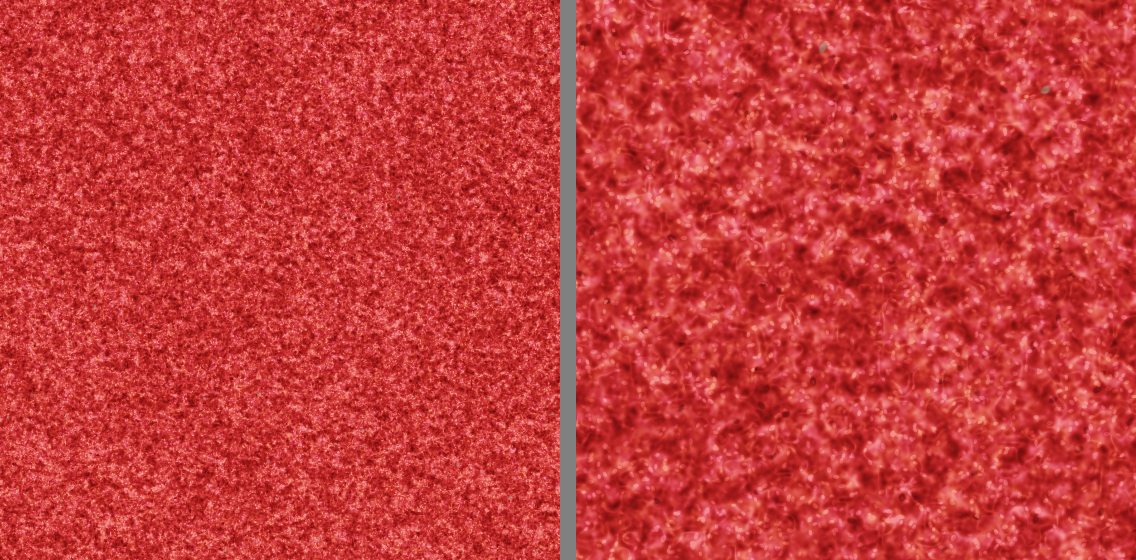
Left, the full canvas; right, a detail of the centre.
A three.js fragment shader for this texture:

```glsl
// Dense red carpet pile: small tufts, curled fibres, fine grain and tiny glints
// are summed into one height, which a ramp from dark pits to pale pink colours.
// Small shaded holes and a few grey chips lie scattered between the tufts.
varying vec2 vUv;

const vec3 PIT = vec3(0.40, 0.04, 0.05);
const vec3 DEEP = vec3(0.64, 0.10, 0.10);
const vec3 RED = vec3(0.76, 0.16, 0.16);
const vec3 ROSE = vec3(0.84, 0.265, 0.265);
const vec3 PINK = vec3(0.90, 0.38, 0.38);
const vec3 PALE = vec3(0.95, 0.56, 0.54);
const vec3 CHIP = vec3(0.66, 0.52, 0.46);

float hash(vec2 p, float seed) {
  vec3 q = fract(vec3(p.xyx) * vec3(0.1031, 0.1030, 0.0973) + seed * 0.137);
  q += dot(q, q.yzx + 33.33);
  return fract((q.x + q.y) * q.z);
}

float noise(vec2 p, float seed) {
  vec2 i = floor(p);
  vec2 f = fract(p);
  f = f * f * (3.0 - 2.0 * f);
  float low = mix(hash(i, seed), hash(i + vec2(1.0, 0.0), seed), f.x);
  float high = mix(hash(i + vec2(0.0, 1.0), seed), hash(i + 1.0, seed), f.x);
  return mix(low, high, f.y);
}

// Noise scaled to zero mean and about unit deviation
float wave(vec2 p, float seed) {
  return (noise(p, seed) - 0.5) / 0.21;
}

vec2 turn(vec2 p, float angle) {
  float c = cos(angle);
  float s = sin(angle);
  return vec2(c * p.x - s * p.y, s * p.x + c * p.y);
}

// Thin curled lines along the mid level of a warped noise
float fibres(vec2 p, float seed) {
  vec2 bend = vec2(noise(p * 0.7, seed + 1.0), noise(p * 0.7, seed + 2.0));
  float ridge = 1.0 - abs(2.0 * noise(p + 2.0 * bend, seed) - 1.0);
  return (ridge - 0.65) / 0.25;
}

// One soft, turned oval in a share of the grid cells, kept inside its cell
float spots(vec2 p, float share, float radius, float seed) {
  vec2 cell = floor(p);
  vec2 jitter = vec2(hash(cell, seed + 1.0), hash(cell, seed + 2.0)) - 0.5;
  vec2 d = fract(p) - 0.5 - jitter * (1.0 - 2.0 * radius);
  d = turn(d, 6.2832 * hash(cell, seed + 3.0)) * vec2(1.0, 1.5);
  float present = step(hash(cell, seed), share);
  return present * (1.0 - smoothstep(0.5 * radius, radius, length(d)));
}

// Overlapping turned layers of spots, so that no grid shows
float glitter(vec2 uv) {
  float sum = 0.0;
  for (int i = 0; i < 3; i++) {
    float k = float(i);
    vec2 p = turn(uv, 0.4 + 0.7 * k) * (120.0 + 19.0 * k) + 500.0;
    sum = max(sum, spots(p, 0.42, 0.30, 50.0 + 7.0 * k));
  }
  return sum;
}

float pileHeight(vec2 uv) {
  vec2 wide = turn(uv, 0.12) * vec2(0.92, 1.08) + 3.0;
  float tufts = 0.32 * wave(wide * 88.0, 1.0) + 0.42 * wave(wide * 135.0, 2.0);
  float broad = 0.09 * wave(uv * 7.0, 3.0);
  float curls = 0.42 * fibres(uv * 165.0, 5.0);
  float grain = 0.46 * wave(turn(uv, 0.6) * 230.0 + 300.0, 8.0);
  grain += 0.32 * wave(turn(uv, 1.0) * 400.0 + 600.0, 9.0);
  float glints = 1.3 * glitter(uv) * smoothstep(-1.3, 0.4, tufts);
  return tufts + broad + curls + grain + glints - 0.12;
}

float ramp(float from, float to, float x) {
  return clamp((x - from) / (to - from), 0.0, 1.0);
}

vec3 pileColour(float h) {
  vec3 c = mix(PIT, DEEP, ramp(-3.4, -1.5, h));
  c = mix(c, RED, ramp(-1.5, -0.4, h));
  c = mix(c, ROSE, ramp(-0.4, 0.5, h));
  c = mix(c, PINK, ramp(0.5, 1.3, h));
  return mix(c, PALE, ramp(1.3, 2.4, h));
}

void main() {
  float height = pileHeight(vUv);
  vec3 colour = pileColour(height);

  // Fibres lean to orange or magenta, a little more orange low down
  float lean = wave(vUv * 210.0, 20.0) + 0.5 * (0.5 - vUv.y);
  colour += vec3(0.0, 0.010, -0.022) * lean * smoothstep(-1.5, 1.0, height);

  // Small shaded holes and grey chips
  float hole = spots(turn(vUv, 0.3) * 85.0 + 200.0, 0.13, 0.30, 30.0);
  colour = mix(colour, PIT, 0.6 * hole * (1.0 - smoothstep(-0.6, 1.0, height)));
  float chip = spots(vUv * 32.0, 0.03, 0.13, 40.0);
  colour = mix(colour, CHIP + 0.06 * wave(vUv * 300.0, 44.0), 0.8 * chip);

  gl_FragColor = vec4(clamp(colour, 0.0, 1.0), 1.0);
}
```
